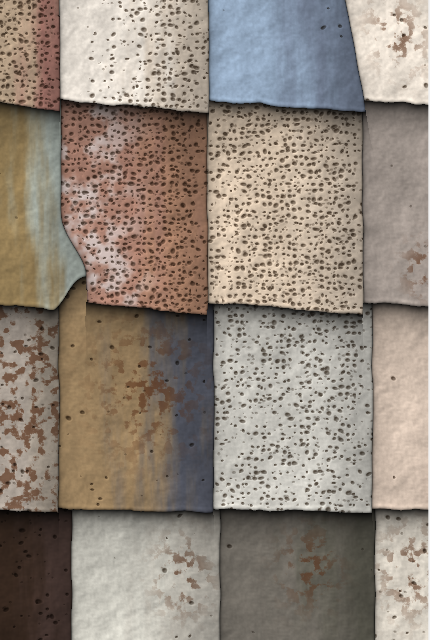
This texture is drawn by a WebGL 1 fragment shader. Its source:

```glsl
precision highp float;
// Overlapping handmade ceramic tiles, four rows by four columns, each with its own glaze.
// The topmost row covering a point is found first; then its clay, pits, rust and
// shadows are layered from noise. Lengths are in canvas heights, y runs downward.
uniform vec2 u_resolution;

struct Tile { vec3 body; vec3 side; vec2 pits; vec3 rust; }; // pits: density, start; rust: u, v, spread

float hash(vec2 p) { return fract(sin(dot(p, vec2(127.1, 311.7))) * 43758.5); }

float noise(vec2 p) {
  vec2 i = floor(p), f = fract(p);
  f *= f * (3.0 - 2.0 * f);
  return mix(mix(hash(i), hash(i + vec2(1, 0)), f.x),
             mix(hash(i + vec2(0, 1)), hash(i + 1.0), f.x), f.y);
}

float fbm(vec2 p) {
  float sum = 0.0, amp = 0.533;
  for (int i = 0; i < 4; i++) { sum += amp * noise(p); p = p * 2.03 + 17.0; amp *= 0.5; }
  return sum;
}

// Glaze and wear of each tile, row by row
Tile glaze(int id) {
  vec3 none = vec3(0);
  if (id == 0) return Tile(vec3(.66, .58, .49), vec3(.60, .43, .39), vec2(.95, -1), none);
  if (id == 1) return Tile(vec3(.82, .79, .75), vec3(.74, .69, .63), vec2(.8, .5), none);
  if (id == 2) return Tile(vec3(.53, .60, .68), vec3(.42, .46, .53), vec2(.03, .6), none);
  if (id == 3) return Tile(vec3(.85, .81, .76), vec3(.82, .78, .72), vec2(.03, -1), vec3(.3, .65, .16));
  if (id == 4) return Tile(vec3(.53, .45, .31), vec3(.63, .66, .63), vec2(0), none);
  if (id == 5) return Tile(vec3(.61, .46, .40), vec3(.62, .47, .38), vec2(1, -1), none);
  if (id == 6) return Tile(vec3(.77, .70, .62), vec3(.78, .72, .65), vec2(.95, -1), none);
  if (id == 7) return Tile(vec3(.59, .55, .52), vec3(.64, .59, .56), vec2(0), vec3(.4, .8, .12));
  if (id == 8) return Tile(vec3(.63, .59, .55), vec3(.59, .55, .50), vec2(.08, -1), vec3(.5, .5, 2));
  if (id == 9) return Tile(vec3(.55, .46, .34), vec3(.32, .33, .37), vec2(.03, -1), vec3(.58, .4, .3));
  if (id == 10) return Tile(vec3(.74, .73, .70), vec3(.75, .74, .71), vec2(.62, -1), none);
  if (id == 11) return Tile(vec3(.77, .70, .64), vec3(.73, .65, .59), vec2(.02, -1), none);
  if (id == 12) return Tile(vec3(.19, .14, .11), vec3(.27, .21, .19), vec2(.1, -1), none);
  if (id == 13) return Tile(vec3(.75, .74, .70), vec3(.70, .68, .64), vec2(.04, .6), vec3(.75, .32, .17));
  if (id == 14) return Tile(vec3(.41, .39, .36), vec3(.35, .34, .30), vec2(0), vec3(.58, .28, .17));
  return Tile(vec3(.81, .78, .73), vec3(.78, .74, .68), vec2(.08, -1), vec3(.25, .3, .2));
}

// Column number, left seam and right seam of the tile at p in a row
vec3 locate(float row, vec2 p) {
  vec3 s = vec3(.112, .344, .586);
  if (row < 0.5) s = vec3(.094, .327, .541 + .18 * p.y);
  else if (row < 1.5) s = vec3(.096 + .038 * smoothstep(.34, .43, p.y), .324, .567);
  else if (row < 2.5) s = vec3(.092, .334, .582);
  s += .003 * (noise(vec2(p.y * 28.0, row * 9.0)) - 0.5);
  float col = dot(step(s, vec3(p.x)), vec3(1));
  if (col < 0.5) return vec3(col, -.03, s.x);
  if (col < 1.5) return vec3(col, s.xy);
  if (col < 2.5) return vec3(col, s.yz);
  return vec3(col, s.z, s.z + .235);
}

// Height of the ragged lower edge of a row
float lowerEdge(float row, vec2 p) {
  vec3 t = locate(row, p);
  float u = (p.x - t.y) / (t.z - t.y), tilt = row < 1.5 ? .02 : .005;
  float y = .166 + .316 * row + tilt * (u - 0.5) + .007 * (fbm(vec2(p.x * 35.0, row * 5.0 + t.x)) - 0.5);
  if (row == 1.0 && t.x == 0.0) y -= .06 * smoothstep(.65, 1.0, u);
  return y;
}

// Scattered hollows: x is depth, y is light on the far rim
vec2 pitting(vec2 p, float density) {
  vec2 cell = floor(p), result = vec2(0);
  for (int j = -1; j <= 1; j++) for (int i = -1; i <= 1; i++) {
    vec2 c = cell + vec2(i, j);
    vec2 d = p - c - .2 - .6 * vec2(hash(c), hash(c + 41.0));
    float r = .2 + .26 * hash(c + 7.0), dist = length(d * vec2(.95, 1.2));
    float present = step(hash(c + 83.0), density), lit = dot(d, vec2(.5, .85)) / (dist + .05);
    float hole = present * (1.0 - smoothstep(r * .5, r * 1.15, dist));
    result.x = max(result.x, hole * (.8 - .3 * lit));
    result.y += present * lit * (1.0 - smoothstep(0.0, .2, abs(dist - r - .06)));
  }
  return result;
}

void main() {
  vec2 st = gl_FragCoord.xy / u_resolution;
  vec2 p = vec2(st.x * .672, 1.0 - st.y);
  float row = 0.0, above = -1.0, below = 0.0;
  for (int i = 0; i < 4; i++) {
    row = float(i);
    below = lowerEdge(row, p);
    if (p.y < below) break;
    above = below;
  }
  vec3 t = locate(row, p);
  vec2 uv = vec2((p.x - t.y) / (t.z - t.y), (p.y + .15 - .316 * row) / .316);
  int id = int(row * 4.0 + t.x + 0.5);
  Tile tile = glaze(id);

  // Streaked glaze, mottling, grain and uneven relief
  float streak = fbm(vec2(p.x * 60.0, p.y * 9.0) + row), mottle = fbm(p * 14.0 + t.x * 5.0);
  vec3 color = mix(tile.body, tile.side, smoothstep(.35, .95, uv.x + .7 * (streak - 0.5)));
  color *= .84 + .22 * mottle + .14 * fbm(p * 180.0);
  color *= 1.0 + .5 * (fbm(p * 40.0 + .12) - fbm(p * 40.0));
  if (id == 5) color = mix(color, vec3(.80, .76, .75), .8 * (1.0 - smoothstep(.2, .7, uv.x)) * smoothstep(.45, .7, fbm(p * 34.0)));

  // Rust and pits
  vec2 away = (uv - tile.rust.xy) / max(tile.rust.z, .01);
  float rust = exp(-dot(away, away)) * smoothstep(.5, .66, fbm(p * 95.0));
  color = mix(color, mix(vec3(.46, .27, .16), color * .45, .4), .85 * rust);
  float density = tile.pits.x * smoothstep(tile.pits.y - .4, tile.pits.y + .4, uv.x + .6 * (mottle - 0.5));
  density *= .5 + .5 * smoothstep(0.0, .16, min(uv.x, 1.0 - uv.x));
  vec2 warped = p + .005 * vec2(noise(p * 70.0), noise(p * 70.0 + 9.0));
  vec2 holes = pitting(warped * 98.0, density) + .5 * pitting(warped * 155.0 + 31.0, density * .4);
  color *= 1.0 - min(holes.x, 1.0) * vec3(.60, .64, .68);
  color *= 1.0 + .1 * holes.y;

  // Rounded form, seams, lip and the shadow of the row above
  float fromLeft = p.x - t.y, fromRight = t.z - p.x, lip = below - p.y, ridge = (lip - .006) / .003;
  color *= 1.06 - .2 * smoothstep(.55, 1.0, uv.x);
  color *= 1.0 - .6 * exp(-min(fromLeft, fromRight) / .0013);
  color *= 1.0 - .22 * exp(-fromLeft / .008);
  color *= 1.0 + .08 * exp(-ridge * ridge) - .7 * exp(-lip / .0016);
  float drop = p.y - above;
  color *= 1.0 - .55 * exp(-drop / .012) - .33 * exp(-drop / .04);
  color = mix(color, vec3(.95), smoothstep(.994, .998, st.x));
  gl_FragColor = vec4(color, 1.0);
}
```
